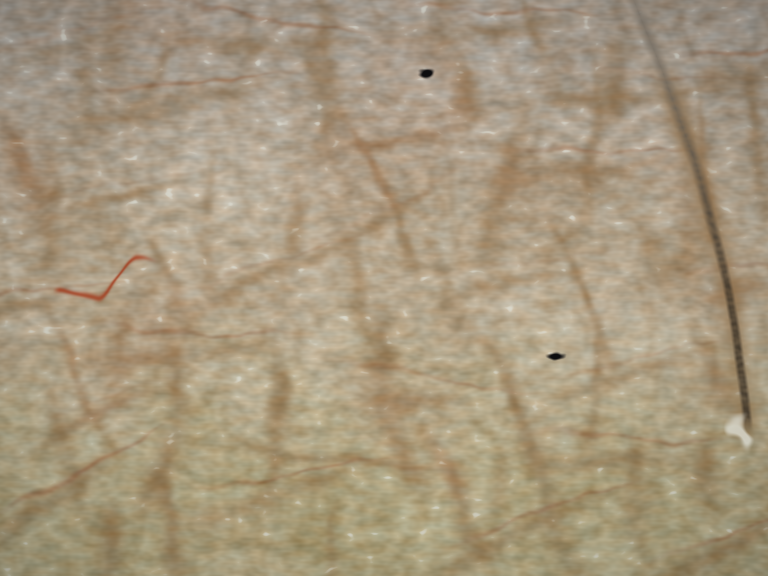
A Shadertoy shader for this texture:

```glsl
// Magnified skin: glossy pale grain crossed by soft brown creases, with a hair, a vessel and specks.

const vec3 TOP_SKIN    = vec3(0.685, 0.640, 0.585);
const vec3 MIDDLE_SKIN = vec3(0.725, 0.668, 0.575);
const vec3 BOTTOM_SKIN = vec3(0.705, 0.665, 0.520);
const vec3 CREASE      = vec3(0.540, 0.415, 0.265);
const vec3 FINE_CREASE = vec3(0.590, 0.390, 0.260);
const vec3 BLUSH       = vec3(0.670, 0.480, 0.350);
const vec3 HAIR_TIP    = vec3(0.430, 0.400, 0.360);
const vec3 HAIR_ROOT   = vec3(0.230, 0.195, 0.150);
const vec3 VESSEL      = vec3(0.640, 0.240, 0.120);
const vec3 SPECK       = vec3(0.050, 0.050, 0.060);
const vec3 GLINT       = vec3(0.860, 0.860, 0.820);

const vec2 BLOTCHES     = vec2(17.0, 20.0);
const vec2 COARSE_GRAIN = vec2(32.0, 46.0);
const vec2 FINE_GRAIN   = vec2(66.0, 115.0);
const vec2 STREAKS      = vec2(38.0, 200.0);
const float GRAIN_CONTRAST = 0.092;
const float BLOTCH_CONTRAST = 0.085;
const vec2 CREASE_GRID = vec2(10.0, 7.0);
const float CREASE_STRENGTH = 0.80;

vec2 hash2(vec2 p) {
    vec3 h = fract(p.xyx * vec3(0.1031, 0.1030, 0.0973));
    h += dot(h, h.yzx + 33.33);
    return fract((h.xx + h.yz) * h.zy);
}

float corner(vec2 cell, vec2 offset) {
    float a = 6.2832 * hash2(cell).x;
    return dot(vec2(cos(a), sin(a)), offset);
}

// Gradient noise, roughly -0.7 to 0.7
float noise(vec2 p) {
    vec2 i = floor(p), f = p - i;
    vec2 u = f * f * f * (f * (f * 6.0 - 15.0) + 10.0);
    vec2 e = vec2(1.0, 0.0);
    return mix(mix(corner(i, f), corner(i + e, f - e), u.x),
               mix(corner(i + e.yx, f - e.yx), corner(i + e.xx, f - e.xx), u.x), u.y);
}

// Bent, tapering stroke with a soft profile
float stroke(vec2 p, float angle, float halfLength, float width, float bend) {
    float c = cos(angle), s = sin(angle);
    vec2 q = vec2(c * p.x + s * p.y, c * p.y - s * p.x);
    float along = q.x / halfLength;
    float across = (q.y - bend * q.x * q.x) / (width * (1.0 - 0.4 * along));
    return exp(-across * across) * (1.0 - smoothstep(0.25, 1.0, abs(along)));
}

// x: broad creases, y: fine reddish lines
vec2 creases(vec2 p, float aspect) {
    vec2 clear = vec2(1.0);
    for (float j = 0.0; j < CREASE_GRID.y; j++)
    for (float i = 0.0; i < CREASE_GRID.x; i++) {
        vec2 cell = vec2(i, j);
        vec2 jitter = hash2(cell + 17.0), shape = hash2(cell + 61.0), look = hash2(cell + 93.0);
        vec2 q = p - (cell + jitter) / CREASE_GRID * vec2(aspect, 1.0);
        float bend = 2.0 * (look.x - 0.5);
        if (mod(i + 2.0 * j, 3.0) < 1.0) {
            float shallow = mix(-0.1, 0.65, shape.x);
            float wide = stroke(q, shallow, 0.12 + 0.14 * shape.y, 0.009 + 0.010 * look.y, bend * 0.5);
            float thin = stroke(q - 0.04, shallow - 0.12, 0.22, 0.0045, bend * 0.4);
            clear *= 1.0 - vec2(0.50 * wide, 0.50 * thin * look.y);
        } else {
            float steep = mix(1.25, 2.05, shape.x);
            float wide = stroke(q, steep, 0.08 + 0.14 * shape.y, 0.009 + 0.014 * look.y, bend);
            clear.x *= 1.0 - mix(0.25, 0.70, look.x) * wide;
        }
    }
    return 1.0 - clear;
}

void mainImage(out vec4 fragColor, in vec2 fragCoord) {
    vec2 p = fragCoord / iResolution.y;
    float aspect = iResolution.x / iResolution.y;
    vec2 warp = vec2(noise(p * 9.0), noise(p * 9.0 + 40.0));
    vec2 ripple = vec2(noise(p * 26.0 + 3.0), noise(p * 26.0 + 60.0));

    // Skin tone with broad mottling
    vec3 color = mix(BOTTOM_SKIN, MIDDLE_SKIN, smoothstep(0.05, 0.55, p.y + 0.1 * warp.x));
    color = mix(color, TOP_SKIN, smoothstep(0.5, 1.0, p.y));
    color += 0.07 * noise(p * 4.0 + 8.0) * vec3(0.8, 1.0, 1.2);

    // Creases and the ruddy patches around them
    vec2 folds = creases(p + 0.018 * warp + 0.007 * ripple, aspect);
    folds *= clamp(1.0 + 0.9 * noise(p * 13.0 + 33.0), 0.0, 1.15);
    color = mix(color, CREASE, CREASE_STRENGTH * folds.x);
    color = mix(color, FINE_CREASE, folds.y);
    float ruddy = smoothstep(0.0, 0.45, noise(p * 3.5 + 21.0)) * (0.25 + folds.x);
    color = mix(color, BLUSH, 0.38 * ruddy);

    // Pale and dull blotches, then grain stretched sideways with faint colour fringes
    float exposed = 1.0 - 0.5 * folds.x;
    float blotch = noise(p * BLOTCHES + 2.0 * warp);
    color += BLOTCH_CONTRAST * blotch * exposed * vec3(0.85, 1.0, 1.2);
    vec2 g = p + 0.006 * warp;
    float coarse = noise(g * COARSE_GRAIN);
    float fine = noise(g * FINE_GRAIN + 5.0);
    float streak = noise(p * STREAKS + 11.0);
    float grain = 1.15 * coarse + 0.65 * fine + 0.25 * streak;
    color += GRAIN_CONTRAST * grain * exposed * vec3(0.9, 1.0, 1.1);
    color += 0.055 * noise(p * vec2(28.0, 75.0) + 70.0) * vec3(0.7, -0.1, -0.7);

    // Wet glints, gathered on the paler blotches
    float glint = smoothstep(0.55, 0.95, coarse + 0.8 * fine + 0.35 * blotch);
    color = mix(color, GLINT, 0.8 * glint * (1.0 - 0.7 * folds.x));
    color *= 1.0 - 0.24 * pow(length(p / vec2(aspect, 1.0) - 0.5) * 1.4, 3.0);

    // Hair: blurred at the tip, dark near the root
    float t = (1.0 - p.y) / 0.745;
    float hairX = 1.1 + 0.33 * t - 0.13 * t * t + 0.004 * warp.x;
    float d = abs(p.x - hairX) * 0.93;
    float blur = mix(0.011, 0.004, smoothstep(0.0, 0.8, t));
    float present = 1.0 - smoothstep(0.97, 1.01, t);
    float halo = present * smoothstep(0.1, 0.3, t) * (1.0 - 0.5 * t);
    color = mix(color, CREASE, 0.85 * halo * exp(-pow(d / 0.021, 2.0)));
    float hair = present * (1.0 - smoothstep(0.006 - blur, 0.006 + blur, d));
    hair *= 0.8 + 0.4 * fine;
    color = mix(color, mix(HAIR_TIP, HAIR_ROOT, smoothstep(0.1, 0.8, t)), 0.9 * hair);

    // Pale flake at the root
    vec2 flake = (p - vec2(1.283, 0.248) + 0.03 * ripple) * mat2(0.8, 0.6, -0.6, 0.8);
    color = mix(color, GLINT, 0.8 * (1.0 - smoothstep(0.4, 1.1, length(flake / vec2(0.018, 0.036)))));

    // Small red vessel
    float v = (p.x - 0.09) / 0.19;
    float vesselY = 0.497 - 0.025 * v + 0.075 * smoothstep(0.42, 0.78, v) + 0.008 * ripple.y;
    float vessel = exp(-pow((p.y - vesselY) / 0.0048, 2.0));
    vessel *= smoothstep(0.0, 0.08, v) * (1.0 - smoothstep(0.75, 1.0, v));
    color = mix(color, VESSEL, 0.8 * vessel);

    // Dark specks
    float specks = min(length((p - vec2(0.741, 0.873)) / vec2(0.014, 0.010)),
                       length((p - vec2(0.965, 0.382)) / vec2(0.016, 0.007)));
    color = mix(color, SPECK, 1.0 - smoothstep(0.45, 1.2, specks + 0.4 * fine));

    fragColor = vec4(clamp(color, 0.0, 1.0), 1.0);
}
```
